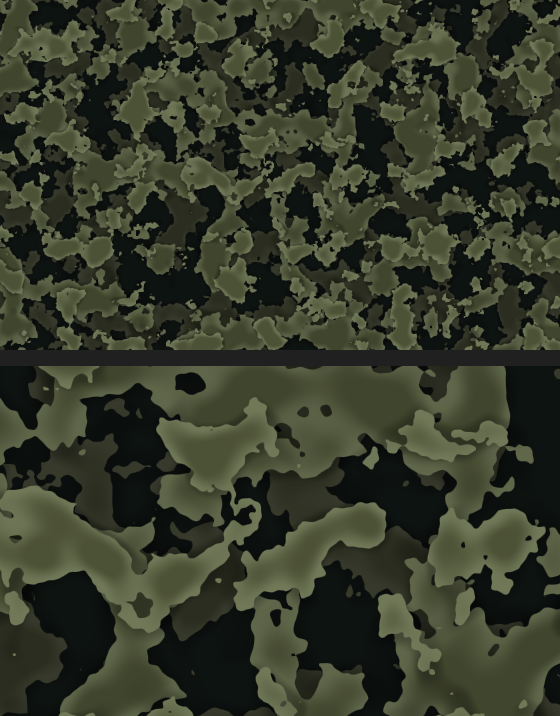
Top, the full canvas; bottom, a detail of the centre.
A Shadertoy shader for this pattern:

```glsl
// Woodland camouflage: three layers of ragged patches over a near-black ground.
// Each layer thresholds fractal gradient noise; its smooth part shades the
// patches from a pale rim to a darker core and casts a soft halo below them.

vec2 gradientAt(vec2 cell) {
    vec3 p = fract(vec3(cell.xyx) * vec3(0.1031, 0.1030, 0.0973));
    p += dot(p, p.yzx + 33.33);
    float angle = 6.2832 * fract((p.x + p.y) * p.z);
    return vec2(cos(angle), sin(angle));
}

float gradientNoise(vec2 p) {
    vec2 i = floor(p), f = p - i;
    vec2 u = f * f * f * (f * (f * 6.0 - 15.0) + 10.0);
    vec2 e = vec2(0.0, 1.0);
    float low = mix(dot(gradientAt(i), f),
                    dot(gradientAt(i + e.yx), f - e.yx), u.x);
    float high = mix(dot(gradientAt(i + e), f - e),
                     dot(gradientAt(i + e.yy), f - e.yy), u.x);
    return mix(low, high, u.y);
}

// x: ragged field with unit deviation, y: the same field without fine detail
vec2 patchField(vec2 p) {
    float sum = 0.0, smoothSum = 0.0, amplitude = 4.0;
    for (int octave = 0; octave < 4; octave++) {
        sum += amplitude * gradientNoise(p);
        if (octave == 1) smoothSum = sum;
        amplitude *= 0.5;
        p = mat2(1.68, 1.26, -1.26, 1.68) * p + 17.3;
    }
    return vec2(sum, smoothSum);
}

// Lays one set of patches over the colour below
vec3 addLayer(vec3 below, vec2 p, float threshold, vec3 rim, vec3 core) {
    vec2 depth = patchField(p) - threshold;
    float cover = clamp(depth.x / max(fwidth(depth.x), 0.0001) + 0.5, 0.0, 1.0);
    vec3 shaded = below * (1.0 - 0.28 * smoothstep(-0.7, 0.1, depth.y));
    vec3 paint = mix(rim, core, smoothstep(-0.15, 1.1, depth.y));
    return mix(shaded, paint, cover);
}

void mainImage(out vec4 fragColor, in vec2 fragCoord) {
    vec2 uv = fragCoord / iResolution.y;

    // Ground, brown shade, olive and pale olive, from bottom to top
    vec3 color = vec3(0.052, 0.073, 0.064);
    color = addLayer(color, uv * 9.5 + 11.7, 0.25,
                     vec3(0.215, 0.225, 0.170), vec3(0.165, 0.175, 0.120));
    color = addLayer(color, uv * 8.5 + 53.2, 0.45,
                     vec3(0.375, 0.400, 0.290), vec3(0.250, 0.270, 0.175));
    color = addLayer(color, uv * 10.5 + 97.4, 0.85,
                     vec3(0.440, 0.470, 0.345), vec3(0.300, 0.320, 0.210));

    fragColor = vec4(color, 1.0);
}
```
